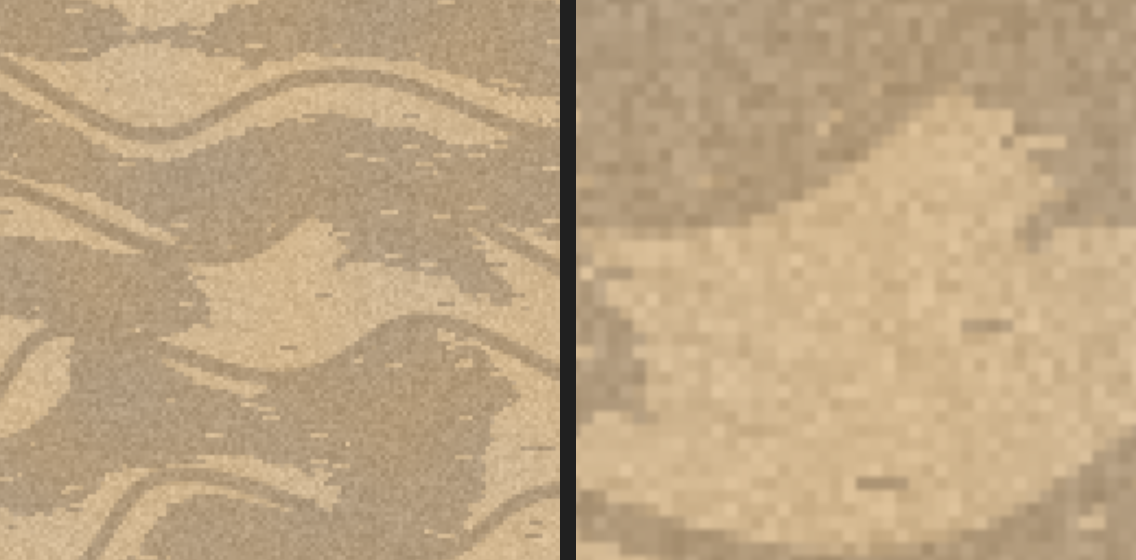
Left, the full canvas; right, a detail of the centre.
Write a Shadertoy shader that draws this pattern.

```glsl
// Sandy two-tone camouflage on a coarse cell grid: pale lens-shaped patches
// from stretched gradient noise, cut by smooth wavy bands that follow bent layers.
// Each cell carries fine grain; neighbouring cells are softly blended.

const float TAU = 6.2831853;
const float CELLS = 128.0;        // grid cells along the canvas height
const float LAYERS = 4.0;         // wavy bands along the canvas height
const float BAND_HALF = 0.0135;   // half thickness of a band
const vec3 DARK_SAND = vec3(0.696, 0.606, 0.486);
const vec3 PALE_SAND = vec3(0.821, 0.716, 0.566);

float hash(vec2 p) {
    vec3 q = fract(vec3(p.xyx) * 0.1031);
    q += dot(q, q.yzx + 33.33);
    return fract((q.x + q.y) * q.z);
}

vec2 gradientAt(vec2 corner) {
    float angle = TAU * hash(corner + 71.0);
    return vec2(cos(angle), sin(angle));
}

float gradientNoise(vec2 p) {
    vec2 i = floor(p), f = p - i;
    vec2 w = f * f * f * (f * (f * 6.0 - 15.0) + 10.0);
    vec2 e = vec2(1.0, 0.0);
    float a = dot(gradientAt(i), f);
    float b = dot(gradientAt(i + e.xy), f - e.xy);
    float c = dot(gradientAt(i + e.yx), f - e.yx);
    float d = dot(gradientAt(i + e.xx), f - e.xx);
    return mix(mix(a, b, w.x), mix(c, d, w.x), w.y);
}

// Bent vertical coordinate; every whole step is one layer.
float layerCoord(vec2 p) {
    float wave = 0.055 * sin(9.0 * p.x + 6.0 * p.y + 1.2);
    float bend = 0.16 * gradientNoise(p * vec2(1.9, 1.2) + 4.3);
    return LAYERS * (p.y + wave + bend) + 0.15;
}

// Distance to the centre line of the nearest band.
float bandDistance(vec2 p, float layer) {
    const float STEP = 0.004;
    vec2 slope = vec2(layerCoord(p + vec2(STEP, 0.0)),
                      layerCoord(p + vec2(0.0, STEP))) - layer;
    return abs(fract(layer) - 0.5) * STEP / max(length(slope), 0.001);
}

// Positive inside pale patches; patches gather around the bands.
float patchField(vec2 p, float layer) {
    float broad = gradientNoise(p * vec2(2.6, 4.6) + vec2(12.7, 3.4));
    float medium = gradientNoise(p * vec2(7.0, 13.0) + 31.0);
    float ragged = gradientNoise(p * vec2(32.0, 68.0) + 57.0);
    return broad + 0.22 * medium + 0.09 * ragged
         - 0.19 * cos(TAU * layer) - 0.015;
}

// Short horizontal flecks that swap the tone close to patch edges.
float addFlecks(float field, vec2 cell) {
    vec2 dash = floor((cell + vec2(2.0 * hash(vec2(cell.y, 9.0)), 0.0)) / vec2(4.0, 1.0));
    float chance = field < 0.0 ? 0.035 : 0.012;
    bool flips = hash(dash + 140.0) < chance && abs(field) < 0.24;
    return flips ? -field : field;
}

vec3 cellColor(vec2 cell) {
    vec2 p = (cell + 0.5) / CELLS;
    float layer = layerCoord(p);

    // Patch coverage, with the bands cut out
    float field = addFlecks(patchField(p, layer), cell);
    float pale = smoothstep(-0.008, 0.008, field);
    float edge = 0.5 / CELLS;
    float band = 1.0 - smoothstep(BAND_HALF - edge, BAND_HALF + edge,
                                  bandDistance(p, layer));
    vec3 color = mix(DARK_SAND, PALE_SAND, pale * (1.0 - band));
    color -= 0.012 * band;

    // Cell grain, soft mottling and a faint warm-to-grey drift
    float grain = hash(cell + 211.0) + hash(cell + 487.0) - 1.0;
    float mottle = gradientNoise(cell * 0.37 + 19.0);
    float drift = gradientNoise(p * 5.0 + 83.0);
    color += 0.058 * grain + 0.028 * mottle;
    return color + drift * vec3(-0.016, 0.0, 0.024);
}

void mainImage(out vec4 fragColor, in vec2 fragCoord) {
    vec2 grid = fragCoord / iResolution.y * CELLS - 0.5;
    vec2 cell = floor(grid);
    vec2 blend = smoothstep(0.18, 0.82, grid - cell);

    vec3 lower = mix(cellColor(cell), cellColor(cell + vec2(1.0, 0.0)), blend.x);
    vec3 upper = mix(cellColor(cell + vec2(0.0, 1.0)), cellColor(cell + 1.0), blend.x);
    fragColor = vec4(mix(lower, upper, blend.y), 1.0);
}
```
